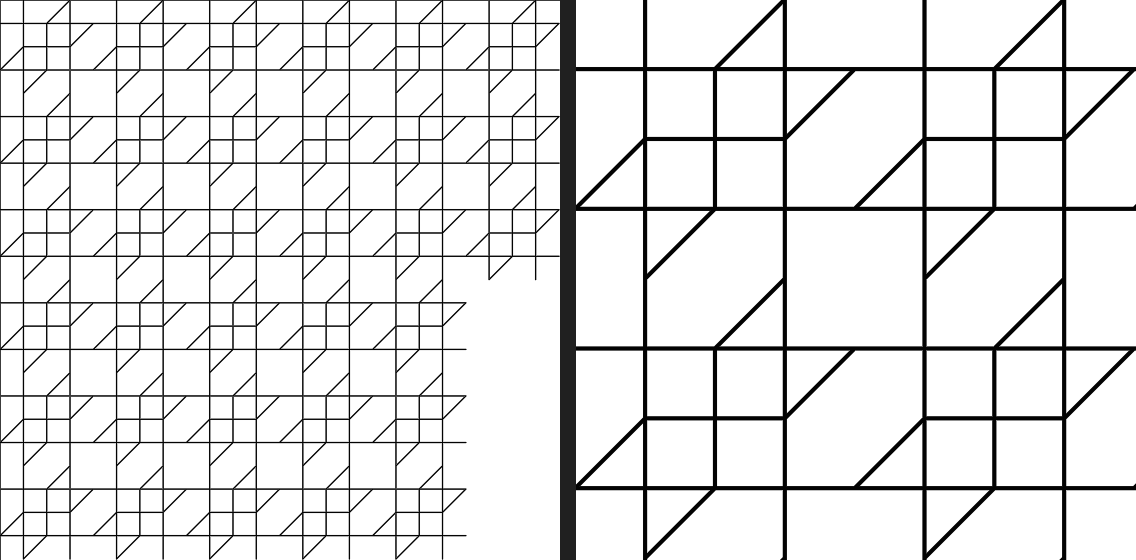
Left, the full canvas; right, a detail of the centre.
Write a Shadertoy shader that draws this pattern.

```glsl
// A grid of thin black line motifs on white: rails, a small cross and slanted
// spurs, drawn as segment distances and folded by the motif's symmetry.
// A block of motifs is left out at the lower right corner.

const float GRID_COUNT = 6.0;
const float PERIOD = 0.1663;        // motif size, canvas units
const float GRID_START = 0.0003;    // offset from the top left corner
const float LINE_WIDTH = 0.0025;
const float BORDER_WIDTH = 0.0013;
const vec2 GAP_START = vec2(5.0, 3.0);
const vec3 PAPER = vec3(1.0);
const vec3 INK = vec3(0.01);

float segmentDistance(vec2 p, vec2 a, vec2 b) {
    vec2 ab = b - a;
    vec2 ap = p - a;
    return length(ap - ab * clamp(dot(ap, ab) / dot(ab, ab), 0.0, 1.0));
}

// One rail, one bar of the cross and one spur, in quarters of a motif
float strokeDistance(vec2 q) {
    float rail = segmentDistance(q, vec2(1.0, -2.0), vec2(1.0, 2.0));
    float bar = segmentDistance(q, vec2(0.0, -1.0), vec2(0.0, 1.0));
    float spur = segmentDistance(q, vec2(0.0, -1.0), vec2(1.0, -2.0));
    return min(rail, min(bar, spur));
}

// Half turn and diagonal mirror complete the motif
float motifDistance(vec2 q) {
    float upright = min(strokeDistance(q), strokeDistance(-q));
    float mirrored = min(strokeDistance(q.yx), strokeDistance(-q.yx));
    return min(upright, mirrored);
}

bool isFilled(vec2 cell) {
    bool inGrid = all(greaterThanEqual(cell, vec2(0.0)))
               && all(lessThan(cell, vec2(GRID_COUNT)));
    bool inGap = all(greaterThanEqual(cell, GAP_START));
    return inGrid && !inGap;
}

// Neighbouring cells are included so that line ends stay round
float gridDistance(vec2 p) {
    vec2 gridPos = (p - GRID_START) / PERIOD;
    vec2 home = floor(gridPos);
    float nearest = 10.0;
    for (int y = -1; y <= 1; y++) {
        for (int x = -1; x <= 1; x++) {
            vec2 cell = home + vec2(x, y);
            if (isFilled(cell)) {
                vec2 q = (gridPos - cell - 0.5) * 4.0;
                nearest = min(nearest, motifDistance(q));
            }
        }
    }
    return nearest * PERIOD / 4.0;
}

float coverage(float signedDistance, float pixel) {
    return 1.0 - smoothstep(-0.6 * pixel, 0.6 * pixel, signedDistance);
}

void mainImage(out vec4 fragColor, in vec2 fragCoord) {
    float pixel = 1.0 / iResolution.y;
    vec2 p = fragCoord * pixel;
    p.y = 1.0 - p.y;                // measure down from the top

    float lines = coverage(gridDistance(p) - 0.5 * LINE_WIDTH, pixel);

    // Thin border along the left and top edges
    float border = coverage(min(p.x, p.y) - BORDER_WIDTH, pixel);

    fragColor = vec4(mix(PAPER, INK, max(lines, border)), 1.0);
}
```
